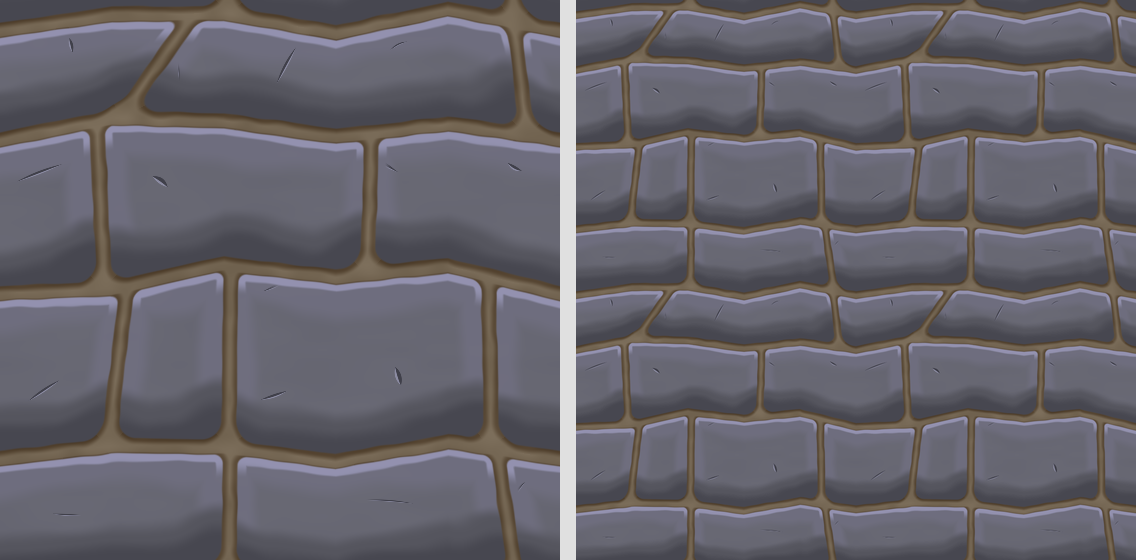
Left, the tile; right, the same tile 2 across and 2 down.
Write a three.js fragment shader that draws this texture.

```glsl
// Tiling wall of hand-painted slate stones set in brown mortar, with small chipped cracks.
varying vec2 vUv;

float hash(vec2 p) {
  return fract(sin(dot(p, vec2(127.1, 311.7))) * 43758.5);
}

// Value noise that wraps after n cells.
float noise(vec2 p, vec2 n) {
  p *= n;
  vec2 i = floor(p), f = fract(p);
  f = f * f * (3.0 - 2.0 * f);
  vec2 a = mod(i, n), b = mod(i + 1.0, n);
  return mix(mix(hash(a), hash(vec2(b.x, a.y)), f.x),
             mix(hash(vec2(a.x, b.y)), hash(b), f.x), f.y);
}

// Wrapping zigzag that bends a course line.
float bend(float x, float seed) {
  float n = 5.0, i = floor(x * n);
  float a = hash(vec2(mod(i, n), seed)), b = hash(vec2(mod(i + 1.0, n), seed));
  return 0.06 * (mix(a, b, fract(x * n)) - 0.5);
}

// Distances to the left, right, lower and upper mortar lines of the stone at p.
vec4 stoneEdges(vec2 p) {
  vec4 level = vec4(0.195, 0.5, 0.775, 0.955)
             + vec4(bend(p.x, 1.0), bend(p.x, 2.0), bend(p.x, 3.0), bend(p.x, 4.0));
  float y = p.y < level.x ? p.y + 1.0 : p.y;
  float low = level.w, high = level.x + 1.0;
  vec3 joint = vec3(0.41, 0.905, 0.905), slant = vec3(0.02, -0.15, -0.15);
  if (y < level.y) {
    low = level.x; high = level.y;
    joint = vec3(0.21, 0.41, 0.875); slant = vec3(0.12, 0.01, -0.02);
  } else if (y < level.z) {
    low = level.y; high = level.z;
    joint = vec3(0.18, 0.66, 0.66); slant = vec3(-0.04, 0.03, 0.03);
  } else if (y < level.w) {
    low = level.z; high = level.w;
    joint = vec3(0.28, 0.93, 0.93); slant = vec3(0.7, -0.13, -0.13);
  }
  vec3 line = joint + slant * (y - 0.5 * (low + high));
  vec3 scale = inversesqrt(1.0 + slant * slant);
  vec3 l = fract(p.x - line) * scale, r = fract(line - p.x) * scale;
  return vec4(min(l.x, min(l.y, l.z)), min(r.x, min(r.y, r.z)), y - low, high - y);
}

// Lens-shaped cracks, one per grid cell: x is coverage, y is the side facing the light.
vec2 crack(vec2 p) {
  vec2 cell = floor(p * 5.0);
  vec2 jitter = vec2(hash(cell + 11.0), hash(cell + 23.0));
  vec2 q = (fract(p * 5.0) - 0.35 - 0.3 * jitter) / 5.0;
  float angle = 6.283 * hash(cell + 37.0);
  float c = cos(angle), s = sin(angle);
  q = vec2(c * q.x + s * q.y, c * q.y - s * q.x);
  float halfLength = mix(0.013, 0.046, hash(cell + 41.0));
  float u = q.x / halfLength;
  float v = q.y + 0.006 * (hash(cell + 53.0) - 0.5) * (1.0 - u * u);
  float width = mix(0.0015, 0.0055, hash(cell + 67.0)) * (1.0 - u * u);
  float cover = smoothstep(0.0008, -0.0008, abs(v) - width) * step(abs(u), 1.0);
  float side = v * (c < 0.0 ? -1.0 : 1.0);
  return vec2(cover * step(hash(cell + 71.0), 0.8),
              smoothstep(0.0006, -0.0012, side + 0.2 * width));
}

void main() {
  vec2 p = fract(vUv);
  float broad = noise(p, vec2(9.0)) - 0.5;
  float fine = noise(p + 0.37, vec2(32.0)) - 0.5;
  float brush = noise(p, vec2(14.0, 40.0)) - 0.5;

  // Rounded stone outline, softer at the foot than at the top.
  float gap = 0.0135;
  vec2 ripple = vec2(fine, noise(p + 0.61, vec2(28.0)) - 0.5);
  vec4 edge = stoneEdges(p + 0.003 * ripple) - gap;
  float side = min(edge.x, edge.y), foot = edge.z, top = edge.w;
  float radius = mix(0.035, 0.016, smoothstep(-0.03, 0.03, foot - top));
  vec2 inset = vec2(side, min(foot, top));
  float d = radius - length(max(radius - inset, 0.0))
          + max(min(inset.x, inset.y) - radius, 0.0);

  // Mortar: shaded under and beside stones, lit above them.
  float shadow = smoothstep(-gap, -0.1 * gap, d + 0.005 * fine);
  shadow *= 1.0 - 0.85 * smoothstep(0.0, -0.004, top);
  shadow *= foot < side ? 1.0 : 0.8;
  vec3 mortar = mix(vec3(0.46, 0.405, 0.33), vec3(0.31, 0.245, 0.17), shadow);
  mortar += 0.05 * fine + 0.03 * brush;

  // Stone face: pale sheen near the top and sides, two dark bands at the foot.
  vec3 stone = vec3(0.405, 0.405, 0.45) + 0.012 * broad + 0.008 * brush;
  float sheen = smoothstep(0.065, 0.03, min(top * 0.9, side * 1.3) + 0.03 * broad);
  stone = mix(stone, vec3(0.44, 0.435, 0.505), 0.8 * sheen);
  float lift = 0.035 * smoothstep(0.09, 0.0, edge.y) + 0.015 * smoothstep(0.06, 0.0, edge.x);
  float height = foot - lift + 0.025 * broad + 0.008 * brush;
  stone = mix(stone, vec3(0.335, 0.335, 0.37), smoothstep(0.085, 0.052, height));
  stone = mix(stone, vec3(0.28, 0.28, 0.315), smoothstep(0.05, 0.018, height));

  // Bright painted rim that curls round the upper corners.
  float rimWidth = 0.0125 + 0.006 * broad + 0.003 * fine;
  float rim = smoothstep(rimWidth + 0.003, rimWidth - 0.002, d);
  rim *= smoothstep(0.045, 0.014, top + 0.02 * broad);
  stone = mix(stone, vec3(0.575, 0.57, 0.685), rim);

  // Cracks stay clear of the stone outline.
  vec2 chip = crack(p);
  vec3 chipColor = mix(vec3(0.25, 0.25, 0.29), vec3(0.55, 0.55, 0.64), chip.y);
  stone = mix(stone, chipColor, chip.x * smoothstep(0.012, 0.025, d));

  gl_FragColor = vec4(mix(mortar, stone, smoothstep(-0.002, 0.002, d)), 1.0);
}
```
